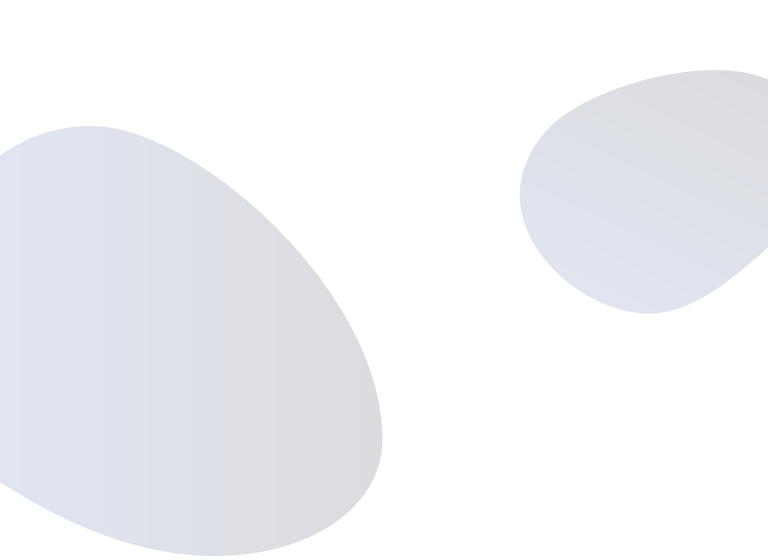
Write a WebGL 2 fragment shader that draws this background.

```glsl
#version 300 es
precision highp float;
// Two soft blue-grey pebble shapes with linear gradients on a white ground.

uniform vec2 u_resolution;
out vec4 fragColor;

vec2 cubicBezier(vec2 a, vec2 b, vec2 c, vec2 d, float t) {
  float s = 1.0 - t;
  return s * s * s * a + 3.0 * s * s * t * b + 3.0 * s * t * t * c + t * t * t * d;
}

// Signed distance to a closed loop of five cubic curves, negative inside.
float blobDistance(vec2 p, vec2 path[15]) {
  float nearest = 1e3;
  float side = 1.0;
  vec2 start = path[0];
  for (int curve = 0; curve < 5; curve++) {
    int k = curve * 3;
    for (int i = 1; i <= 24; i++) {
      vec2 end = cubicBezier(path[k], path[k + 1], path[k + 2], path[(k + 3) % 15], float(i) / 24.0);
      vec2 edge = end - start;
      vec2 toP = p - start;
      vec2 offset = toP - edge * clamp(dot(toP, edge) / dot(edge, edge), 0.0, 1.0);
      nearest = min(nearest, dot(offset, offset));

      // Flip the side at each edge crossed by a horizontal ray.
      if ((start.y > p.y) != (end.y > p.y) && toP.x < edge.x * toP.y / edge.y) side = -side;
      start = end;
    }
  }
  return side * sqrt(nearest);
}

float coverage(float dist, float pixel) {
  return clamp(0.5 - dist / pixel, 0.0, 1.0);
}

// Position of p along the line from a to b, from 0 to 1.
float gradientAlong(vec2 p, vec2 a, vec2 b) {
  return clamp(dot(p - a, b - a) / dot(b - a, b - a), 0.0, 1.0);
}

void main() {
  // Canvas height is one unit.
  vec2 p = gl_FragCoord.xy / u_resolution.y;
  float pixel = 1.0 / u_resolution.y;

  // Outlines: each anchor is followed by its two control points.
  vec2 largeBlob[15] = vec2[15](
    vec2(0.166, 0.775), vec2(0.344, 0.775), vec2(0.683, 0.483),
    vec2(0.683, 0.216), vec2(0.683, 0.091), vec2(0.549, 0.007),
    vec2(0.383, 0.007), vec2(0.241, 0.007), vec2(0.107, 0.070),
    vec2(0.0, 0.139), vec2(-0.267, 0.296), vec2(-0.160, 0.608),
    vec2(0.0, 0.722), vec2(0.050, 0.758), vec2(0.103, 0.775));
  vec2 smallBlob[15] = vec2[15](
    vec2(0.928, 0.651), vec2(0.928, 0.701), vec2(0.954, 0.747),
    vec2(0.986, 0.777), vec2(1.030, 0.820), vec2(1.155, 0.875),
    vec2(1.280, 0.875), vec2(1.480, 0.875), vec2(1.515, 0.688),
    vec2(1.369, 0.556), vec2(1.298, 0.492), vec2(1.230, 0.440),
    vec2(1.159, 0.440), vec2(1.052, 0.440), vec2(0.928, 0.542));

  // Gradients run from pale blue to neutral grey.
  vec3 paleBlue = vec3(0.878, 0.898, 0.945);
  vec3 coolGrey = vec3(0.863, 0.864, 0.878);
  vec3 largeFill = mix(paleBlue, coolGrey, gradientAlong(p, vec2(0.0), vec2(0.66, 0.0)));
  vec3 smallFill = mix(paleBlue, coolGrey, gradientAlong(p, vec2(1.10, 0.45), vec2(1.30, 0.87)));

  vec3 color = vec3(1.0);
  color = mix(color, largeFill, coverage(blobDistance(p, largeBlob), pixel));
  color = mix(color, smallFill, coverage(blobDistance(p, smallBlob), pixel));
  fragColor = vec4(color, 1.0);
}
```
